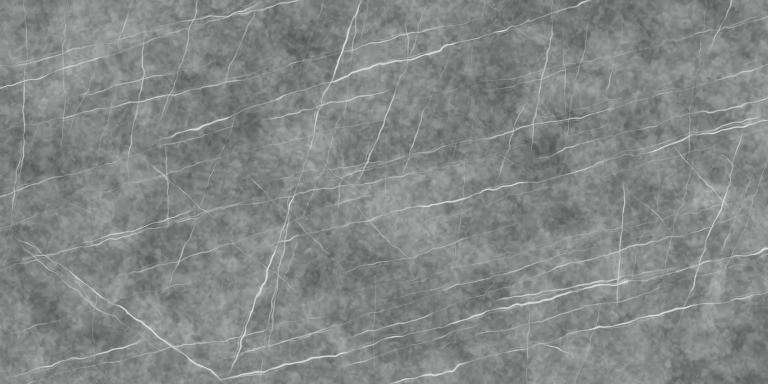
Reproduce this texture procedurally as a Shadertoy shader.

```glsl
// Grey marble slab: mottled stone crossed by long rising, steep and falling white veins.
#define STONE_GREY 0.513
#define STONE_TINT vec3(0.98, 1.01, 1.0)
#define VEIN_COLOR vec3(0.86, 0.87, 0.87)
#define MOTTLE_CONTRAST 0.50
#define THREAD_DARKNESS 0.035
#define MAIN_WIDTH 0.0018
#define HAIR_WIDTH 0.00075
#define HALO_STRENGTH 0.12
#define RISING_COUNT 40
#define STEEP_COUNT 46
#define FALLING_COUNT 14

const int MAIN_COUNT = 9;
// Start and end of each main vein, strongest first
const vec4 MAIN_VEINS[MAIN_COUNT] = vec4[MAIN_COUNT](
    vec4(0.57, 0.01, 2.05, 0.37), vec4(0.42, 0.64, 1.56, 1.01),
    vec4(0.04, 0.38, 0.60, 0.00), vec4(0.59, 0.01, 0.95, 1.02),
    vec4(1.00, 0.00, 2.05, 0.26), vec4(0.70, 0.36, 2.05, 0.70),
    vec4(0.00, 0.01, 0.38, 0.12), vec4(0.93, 0.53, 1.13, 1.02),
    vec4(0.85, 0.53, 2.05, 0.84));

vec2 hash(vec2 p) {
    vec3 q = fract(p.xyx * vec3(0.1031, 0.1030, 0.0973));
    q += dot(q, q.yzx + 33.33);
    return fract((q.xx + q.yz) * q.zy);
}

// Cellular noise: random cell tones blended by distance to each cell point
float cellTone(vec2 p) {
    vec2 cell = floor(p);
    float tone = 0.0, total = 0.0;
    for (int y = -1; y <= 1; y++)
    for (int x = -1; x <= 1; x++) {
        vec2 id = cell + vec2(x, y);
        vec2 offset = id + hash(id) - p;
        float weight = exp(-6.0 * dot(offset, offset));
        tone += weight * hash(id + 57.0).x;
        total += weight;
    }
    return tone / total;
}

vec2 cellWarp(vec2 p) {
    return vec2(cellTone(p), cellTone(p + 40.0)) - 0.5;
}

// Layered cellular mottle, from broad clouds to fine grain
float mottle(vec2 p) {
    float sum = 0.0, weight = 0.155;
    mat2 turn = mat2(0.8, 0.6, -0.6, 0.8);
    p = p * 3.0 + 9.0;
    for (int i = 0; i < 6; i++) {
        sum += weight * (cellTone(p) - 0.5);
        p = turn * p * 2.1 + 17.0;
        weight *= 1.03;
    }
    return sum;
}

// Sideways drift of a vein, as layered sines
float wander(float t, float seed) {
    return 0.0060 * sin(t * 6.0 + seed) + 0.0024 * sin(t * 23.0 + seed * 2.3)
         + 0.0012 * sin(t * 67.0 + seed * 3.7) + 0.0006 * sin(t * 171.0 + seed * 5.1);
}

// Smooth line coverage that thins to faint when narrower than a pixel
float stroke(float dist, float width) {
    float pixel = 1.0 / iResolution.y;
    float cover = 1.0 - smoothstep(max(width - pixel, 0.0), width + pixel, abs(dist));
    return cover * min(1.0, 2.0 * width / pixel);
}

// Wandering vein from a to b with uneven pressure, a side strand and a halo
float vein(vec2 p, vec2 a, vec2 b, float width, float strand, float seed) {
    float reach = length(b - a);
    vec2 dir = (b - a) / reach;
    float along = dot(p - a, dir);
    float across = dot(p - a, vec2(-dir.y, dir.x)) + wander(along, seed);
    float ends = smoothstep(-0.02, 0.06, along) * smoothstep(-0.02, 0.06, reach - along);
    float pulse = sin(along * 9.0 + seed) + 0.7 * sin(along * 31.0 + seed * 2.0)
                + 0.5 * sin(along * 83.0 + seed * 3.0);
    width *= mix(0.25, 1.0, smoothstep(-1.1, 1.3, pulse));
    float core = stroke(across, width);
    float gap = 0.007 * sin(along * 11.0 + seed * 1.7);
    float side = stroke(across + gap, width * 0.4) * smoothstep(-0.3, 0.6, sin(along * 19.0 + seed));
    float halo = HALO_STRENGTH * exp(-abs(across) / (width * 4.0 + 0.001)) * width / MAIN_WIDTH;
    return ends * min(1.0, max(core, strand * side) + halo);
}

// Scattered hairline veins sharing one general direction
float hairlines(vec2 p, int count, float angle, float spread, float reach, float seed) {
    float clear = 1.0;
    for (int i = 0; i < count; i++) {
        vec2 r = hash(vec2(i, seed)), s = hash(vec2(i, seed + 50.0));
        vec2 middle = vec2(2.0 * (float(i) + r.x) / float(count), r.y);
        float tilt = angle + spread * (s.x - 0.5);
        vec2 arm = 0.5 * reach * (0.4 + s.y) * vec2(cos(tilt), sin(tilt));
        float width = HAIR_WIDTH * mix(0.35, 1.5, pow(fract(r.x * 7.0 + s.x), 2.0));
        clear *= 1.0 - vein(p, middle - arm, middle + arm, width, 0.6, seed + float(i) * 2.4);
    }
    return 1.0 - clear;
}

void mainImage(out vec4 fragColor, in vec2 fragCoord) {
    vec2 p = fragCoord / iResolution.y;

    // Stone body with faint dark threads
    vec2 warp = cellWarp(p * 11.0);
    vec2 jitter = cellWarp(p * 42.0 + 7.0);
    float grey = STONE_GREY + MOTTLE_CONTRAST * mottle(p + 0.012 * warp + 0.006 * jitter);
    float ridge = abs(cellTone(p * 18.0 + 1.5 * warp + 0.8 * jitter + 80.0) - 0.5);
    float patches = smoothstep(0.4, 0.7, cellTone(p * 5.0 + 23.0));
    grey -= THREAD_DARKNESS * patches * (1.0 - smoothstep(0.0, 0.05, ridge));

    // Veins, bent and roughened by the grain
    vec2 q = p + 0.008 * warp + 0.005 * jitter;
    float clear = 1.0;
    for (int i = 0; i < MAIN_COUNT; i++) {
        vec4 ends = MAIN_VEINS[i];
        float width = MAIN_WIDTH * mix(1.0, 0.5, float(i) / float(MAIN_COUNT - 1));
        clear *= 1.0 - vein(q, ends.xy, ends.zw, width, 0.8, float(i) * 1.9);
    }
    clear *= 1.0 - hairlines(q, RISING_COUNT, 0.26, 0.12, 0.85, 3.0);
    clear *= 1.0 - hairlines(q, STEEP_COUNT, 1.36, 0.42, 0.42, 11.0);
    clear *= 1.0 - hairlines(q, FALLING_COUNT, -0.65, 0.50, 0.35, 29.0);

    vec3 color = mix(grey * STONE_TINT, VEIN_COLOR, 0.92 * (1.0 - clear));
    fragColor = vec4(color, 1.0);
}
```
